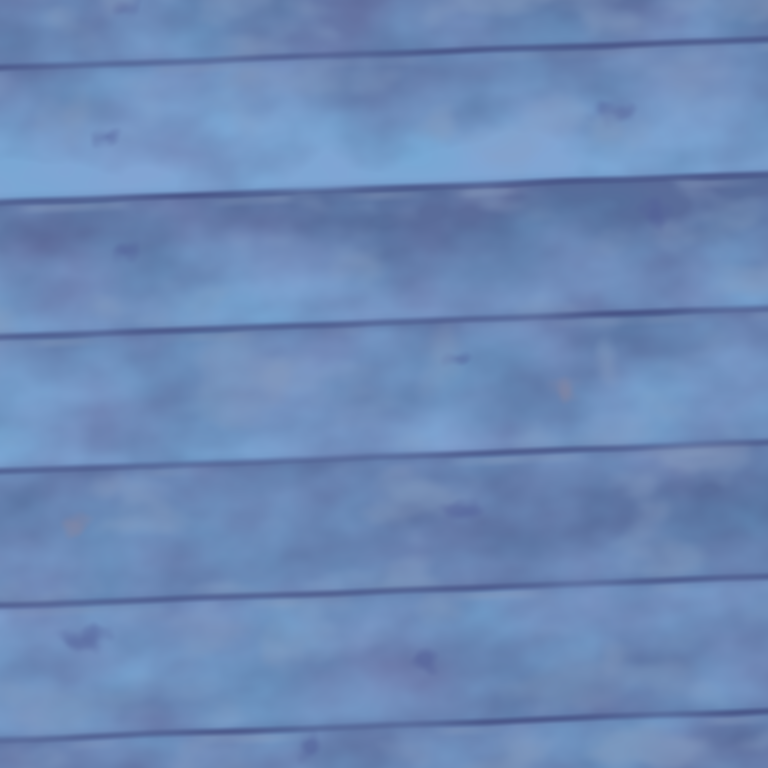
Write a WebGL 1 fragment shader that draws this texture.

```glsl
precision highp float;
// Weathered blue painted boards, slightly tilted, with soft dark joints, stains and faint knots.

uniform vec2 u_resolution;

const float BOARD_HEIGHT = 0.175;
const float FIRST_JOINT = 0.0365;
const float TILT = 0.0375;

const vec3 DARK_PAINT = vec3(0.350, 0.425, 0.605);
const vec3 LIGHT_PAINT = vec3(0.485, 0.640, 0.820);
const vec3 WORN_PAINT = vec3(0.53, 0.61, 0.74);
const vec3 JOINT_SHADOW = vec3(0.265, 0.310, 0.510);
const vec3 KNOT_STAIN = vec3(0.31, 0.36, 0.59);
const vec3 RUST = vec3(0.56, 0.53, 0.62);
const vec3 VIOLET_SHIFT = vec3(0.035, -0.012, -0.005);

vec2 hash2(vec2 p) {
  vec3 q = fract(vec3(p.xyx) * vec3(0.1031, 0.1030, 0.0973));
  q += dot(q, q.yzx + 33.33);
  return fract((q.xx + q.yz) * q.zy);
}

float cornerSlope(vec2 cell, vec2 offset) {
  float angle = 6.28318 * hash2(cell).x;
  return dot(vec2(cos(angle), sin(angle)), offset);
}

// Gradient noise, roughly -0.7 to 0.7
float gradientNoise(vec2 p) {
  vec2 i = floor(p);
  vec2 f = fract(p);
  vec2 w = f * f * f * (f * (f * 6.0 - 15.0) + 10.0);
  vec2 e = vec2(1.0, 0.0);
  float low = mix(cornerSlope(i, f), cornerSlope(i + e.xy, f - e.xy), w.x);
  float high = mix(cornerSlope(i + e.yx, f - e.yx), cornerSlope(i + e.xx, f - e.xx), w.x);
  return mix(low, high, w.y);
}

float fbm(vec2 p) {
  float sum = 0.0;
  float amplitude = 1.0;
  for (int i = 0; i < 3; i++) {
    sum += amplitude * gradientNoise(p);
    p = p * 2.03 + vec2(17.3, 9.1);
    amplitude *= 0.45;
  }
  return sum;
}

// Boards alternate bright and dull; contrast and downward fade grow toward the top
float boardTone(float board, float v) {
  float side = 1.0 - 2.0 * mod(board, 2.0);
  float upper = step(3.5, board);
  float fade = clamp(0.24 * board - 0.12, -0.15, 0.8);
  return 0.51 + side * (0.08 + 0.18 * upper) - 0.12 * step(4.5, board) + fade * (0.5 - v);
}

// Soft irregular mark, one per cell along a board; seed selects the set
float scatteredMark(vec2 p, float board, float cellWidth, float radius, float chance, float seed) {
  float column = floor(p.x / cellWidth);
  vec2 id = vec2(column + 31.0 * seed, board + 57.0 + seed);
  vec2 place = hash2(id);
  vec2 traits = hash2(id + 71.7);
  vec2 center = vec2((column + mix(0.3, 0.7, place.x)) * cellWidth,
                     BOARD_HEIGHT * mix(0.35, 0.93, place.y));
  vec2 offset = (p - center) * mix(vec2(0.6, 1.3), vec2(1.2, 0.7), traits.x);
  float size = radius * mix(0.6, 1.2, traits.y);
  float ragged = length(offset) + 0.8 * size * gradientNoise(p * 0.9 / radius + id);
  float present = step(hash2(id + 13.1).x, chance);
  return present * (1.0 - smoothstep(0.0, 1.4 * size, ragged));
}

vec3 paintedBoard(vec2 p, float board) {
  vec2 shift = vec2(board * 7.31 + 40.0, board * 3.77 + 60.0);
  float clouds = fbm(p * vec2(4.5, 9.0) + shift);
  float stains = fbm(p * vec2(12.0, 15.0) + shift + 9.0);
  float streaks = gradientNoise(p * vec2(3.0, 26.0) + shift.yx);
  float tone = boardTone(board, p.y / BOARD_HEIGHT) - 0.12 * (p.x - 0.5);
  tone += 0.5 * clouds + 0.25 * stains + 0.08 * streaks;
  vec3 color = mix(DARK_PAINT, LIGHT_PAINT, clamp(tone, 0.0, 1.05));
  color += VIOLET_SHIFT * fbm(p * vec2(7.0, 9.0) + shift + 41.0);

  // Greyed, rubbed patches
  float patches = fbm(p * vec2(6.0, 10.0) + shift + 23.0);
  float worn = smoothstep(0.05, 0.6, patches + 0.2 * stains);
  color = mix(color, WORN_PAINT, worn * mix(0.3, 0.5, mod(board, 2.0)));

  // Knots, pale chips and rust
  color = mix(color, KNOT_STAIN, 0.5 * scatteredMark(p, board, 0.24, 0.017, 0.45, 1.0));
  color = mix(color, WORN_PAINT, 0.4 * scatteredMark(p, board, 0.23, 0.03, 0.35, 2.0));
  return mix(color, RUST, 0.5 * scatteredMark(p, board, 0.31, 0.018, 0.16, 3.0));
}

void main() {
  vec2 uv = gl_FragCoord.xy / u_resolution;
  float wobble = 0.0015 * gradientNoise(vec2(uv.x * 7.0, uv.y * 3.0));
  float height = uv.y - TILT * uv.x - FIRST_JOINT + wobble;
  float board = floor(height / BOARD_HEIGHT);
  vec2 p = vec2(uv.x, height - board * BOARD_HEIGHT);

  // Blend neighbouring boards across the joint so the step stays soft
  float joint = floor(height / BOARD_HEIGHT + 0.5);
  float offset = height - joint * BOARD_HEIGHT;
  vec3 lower = paintedBoard(vec2(uv.x, offset + BOARD_HEIGHT), joint - 1.0);
  vec3 upper = paintedBoard(vec2(uv.x, offset), joint);
  vec3 color = mix(lower, upper, smoothstep(-0.004, 0.004, offset));

  // Pale worn lip under each joint
  float below = BOARD_HEIGHT - p.y;
  float lip = smoothstep(0.003, 0.009, below) * (1.0 - smoothstep(0.009, 0.02, below));
  float lipWear = smoothstep(-0.1, 0.5, fbm(vec2(uv.x * 7.0, board * 5.3 + 4.0)));
  color = mix(color, WORN_PAINT, 0.45 * lip * lipWear);

  // Blurred joint, fading and deepening along its length
  float strength = 0.55 + 0.55 * gradientNoise(vec2(uv.x * 6.0, joint * 4.7 + 2.3));
  float line = 1.0 - smoothstep(0.0, 0.0078, abs(offset));
  float halo = 0.1 * (1.0 - smoothstep(0.002, 0.015, abs(offset)));
  color = mix(color, JOINT_SHADOW, clamp(line * strength + halo, 0.0, 1.0));

  gl_FragColor = vec4(color, 1.0);
}
```
